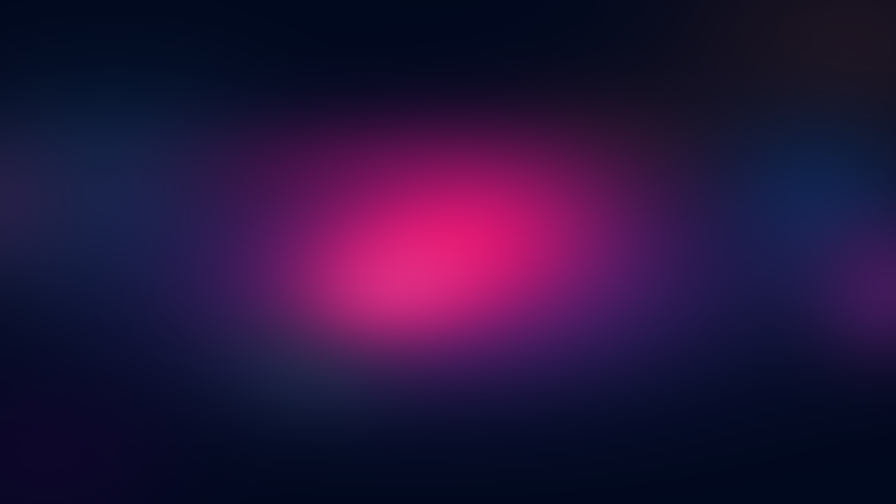
Reproduce this background procedurally as a Shadertoy shader.

```glsl
const vec3 NIGHT   = vec3(0.004, 0.034, 0.115);
const vec3 TEAL    = vec3(0.06, 0.17, 0.31);
const vec3 SEA     = vec3(0.07, 0.19, 0.28);
const vec3 BLUE    = vec3(0.04, 0.16, 0.33);
const vec3 NAVY    = vec3(0.09, 0.13, 0.34);
const vec3 INDIGO  = vec3(0.07, 0.02, 0.18);
const vec3 MAUVE   = vec3(0.19, 0.13, 0.29);
const vec3 UMBER   = vec3(0.13, 0.085, 0.13);
const vec3 PLUM    = vec3(0.33, 0.05, 0.27);
const vec3 VIOLET  = vec3(0.34, 0.12, 0.47);
const vec3 ORCHID  = vec3(0.30, 0.10, 0.37);
const vec3 MAGENTA = vec3(0.90, 0.07, 0.43);
const vec3 PINK    = vec3(0.93, 0.23, 0.56);

const float CORE_TILT = 0.22; // rise of the bright core towards the right

// Soft elliptical falloff, 1 at the centre
float glow(vec2 offset, vec2 radius) {
    vec2 d = offset / radius;
    return exp(-dot(d, d));
}

// Offset whose horizontal axis follows the slope of the core
vec2 tilted(vec2 offset) {
    return vec2(offset.x, offset.y - CORE_TILT * offset.x);
}

void mainImage(out vec4 fragColor, in vec2 fragCoord) {
    vec2 uv = fragCoord / iResolution.xy;
    vec3 color = NIGHT;

    // Left side
    color = mix(color, TEAL,   0.85 * glow(uv - vec2(0.13, 0.62), vec2(0.17, 0.21)));
    color = mix(color, MAUVE,  0.70 * glow(uv - vec2(0.00, 0.60), vec2(0.09, 0.15)));
    color = mix(color, INDIGO, 0.70 * glow(uv - vec2(0.05, 0.10), vec2(0.15, 0.18)));

    // Right side
    color = mix(color, UMBER,  0.85 * glow(uv - vec2(0.95, 0.90), vec2(0.20, 0.26)));
    color = mix(color, UMBER,  0.65 * glow(uv - vec2(0.71, 0.70), vec2(0.14, 0.14)));
    color = mix(color, BLUE,   0.90 * glow(uv - vec2(0.91, 0.58), vec2(0.12, 0.18)));
    color = mix(color, ORCHID, 0.90 * glow(uv - vec2(0.99, 0.43), vec2(0.09, 0.14)));

    // Wide halo around the core
    color = mix(color, NAVY,   0.90 * glow(uv - vec2(0.50, 0.42), vec2(0.34, 0.22)));
    color = mix(color, PLUM,   0.70 * glow(uv - vec2(0.42, 0.66), vec2(0.20, 0.11)));
    color = mix(color, VIOLET, 0.92 * glow(uv - vec2(0.51, 0.47), vec2(0.26, 0.19)));
    color = mix(color, SEA,    0.60 * glow(uv - vec2(0.35, 0.29), vec2(0.10, 0.12)));

    // Bright tilted core
    color = mix(color, MAGENTA, 0.97 * glow(tilted(uv - vec2(0.50, 0.51)), vec2(0.16, 0.165)));
    color = mix(color, PINK,    0.60 * glow(tilted(uv - vec2(0.45, 0.44)), vec2(0.09, 0.10)));

    fragColor = vec4(color, 1.0);
}
```
